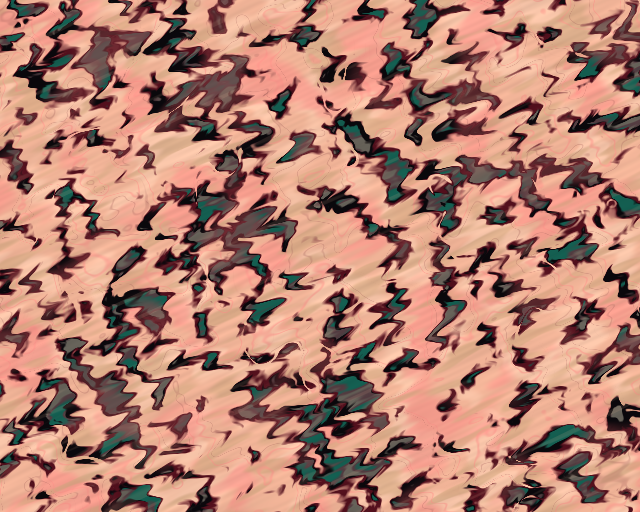
Reproduce this texture procedurally as a WebGL 1 fragment shader.

```glsl
precision highp float;
// Marbled skin-toned ground broken by dark, worm-like islands with sage and teal cores.
// A warped gradient noise is sheared along slanted strokes, then sliced into colour
// bands; pale ribbons, rosy veins and fine slanted hatching are laid over it.
uniform vec2 u_resolution;

#define ISLAND_FREQ 19.0    // islands per canvas height
#define ISLAND_LEVEL 0.10   // field value where islands begin
#define STROKE_ANGLE 0.44   // slant of the strokes, radians
#define STROKE_SHEAR 0.022  // shift along each stroke
#define WARP 0.012          // bending of the islands
#define PATCHINESS 0.45     // large scale clustering
#define RIBBON_FREQ 4.2     // spacing of the pale ribbons
#define HATCH 0.13          // strength of the fine strokes

const vec3 PEACH  = vec3(0.94, 0.70, 0.59);
const vec3 CREAM  = vec3(0.97, 0.77, 0.66);
const vec3 PINK   = vec3(0.98, 0.56, 0.53);
const vec3 TAN    = vec3(0.82, 0.65, 0.50);
const vec3 ROSE   = vec3(0.64, 0.38, 0.36);
const vec3 MAROON = vec3(0.32, 0.06, 0.11);
const vec3 BLACK  = vec3(0.04, 0.03, 0.045);
const vec3 MAUVE  = vec3(0.35, 0.25, 0.27);
const vec3 SAGE   = vec3(0.47, 0.48, 0.42);
const vec3 TEAL   = vec3(0.08, 0.40, 0.34);

float hash(vec2 c) {
  vec3 h = fract(vec3(c.xyx) * vec3(0.1031, 0.1030, 0.0973));
  h += dot(h, h.yzx + 33.33);
  return fract((h.x + h.y) * h.z);
}

vec2 gradient(vec2 c) {
  float a = 6.2832 * hash(c);
  return vec2(cos(a), sin(a));
}

// Gradient noise, scaled to about -1..1
float noise(vec2 p) {
  vec2 i = floor(p), f = fract(p);
  vec2 w = f * f * f * (f * (f * 6.0 - 15.0) + 10.0);
  vec2 e = vec2(1.0, 0.0);
  float low = mix(dot(gradient(i), f), dot(gradient(i + e), f - e), w.x);
  float high = mix(dot(gradient(i + e.yx), f - e.yx),
                   dot(gradient(i + e.xx), f - e.xx), w.x);
  return 2.0 * mix(low, high, w.y);
}

// Thin line along the zero contour of a field
float contour(float field, float width) {
  return 1.0 - smoothstep(0.0, width, abs(field));
}

void main() {
  vec2 p = gl_FragCoord.xy / u_resolution.y + 7.0;

  // Stroke frame: x runs along the slant, y across it
  vec2 along = vec2(cos(STROKE_ANGLE), sin(STROKE_ANGLE));
  vec2 s = vec2(dot(p, along), dot(p, vec2(-along.y, along.x)));
  float flake = noise(s * vec2(9.0, 48.0));
  float hair = noise(s * vec2(5.0, 95.0) + 31.0);

  // Bend the plane, then shear it stroke by stroke
  vec2 bend = vec2(noise(p * 13.0 + 50.0), noise(p * 13.0 + 90.0));
  vec2 q = p + WARP * bend + along * STROKE_SHEAR * flake;

  // Island field
  float patches = noise(p * 4.5 + 20.0);
  float field = noise(q * ISLAND_FREQ)
              + 0.36 * noise(q * ISLAND_FREQ * 2.3 + 11.0)
              + 0.12 * noise(q * ISLAND_FREQ * 5.0 + 70.0)
              + PATCHINESS * patches + 0.06 * hair;

  // Pale winding ribbons push the islands apart
  float course = noise(p * RIBBON_FREQ + 0.35 * bend + 140.0);
  float ribbon = contour(course, 0.085) * smoothstep(-0.15, 0.2, noise(p * 5.0 + 200.0));
  field -= 0.5 * ribbon + ISLAND_LEVEL;

  // Ground: blushes, tan strokes and marbled veins
  float blush = noise(q * 9.0 + 60.0);
  float marble = noise(q * 7.0 + 0.4 * bend + 160.0);
  vec3 colour = mix(PEACH, CREAM, smoothstep(-0.1, 0.5, noise(q * 12.0 + 120.0)));
  colour = mix(colour, PINK, 0.6 * smoothstep(0.1, 0.65, blush + 0.3 * flake));
  colour = mix(colour, TAN, 0.65 * smoothstep(0.1, 0.6, flake - 0.4 * blush));
  colour = mix(colour, PINK, 0.5 * contour(marble - 0.12, 0.07));
  colour = mix(colour, ROSE, 0.28 * contour(marble + 0.15, 0.035));
  colour = mix(colour, ROSE, 0.35 * contour(abs(course) - 0.09, 0.03) * ribbon * 4.0);

  // Islands: rosy rim, maroon body, black flakes, tinted core
  float haze = smoothstep(0.05, 0.6, noise(p * 8.0 + 240.0));
  float tint = noise(q * 24.0 + 300.0) + 0.5 * hair;
  vec3 core = mix(MAUVE, TEAL, smoothstep(-0.1, 0.35, tint) * (1.0 - 0.7 * haze));
  core = mix(core, SAGE, 0.75 * smoothstep(0.1, 0.5, -tint));
  colour = mix(colour, ROSE, smoothstep(-0.06, 0.13, field));
  colour = mix(colour, MAROON, smoothstep(0.08, 0.22, field));
  float inked = smoothstep(0.24, 0.40, field + 0.28 * flake);
  colour = mix(colour, BLACK, inked * (1.0 - 0.6 * haze));
  colour = mix(colour, core, 0.9 * smoothstep(0.44, 0.62, field - 0.18 * flake));
  colour = mix(colour, ROSE, 0.3 * haze * smoothstep(0.1, 0.3, field));

  // Fine slanted hatching over everything
  float scratch = smoothstep(0.3, 0.7, noise(s * vec2(3.5, 75.0) + 400.0));
  colour = mix(colour, mix(TAN, CREAM, 0.5), HATCH * scratch);
  colour *= 1.0 + 0.35 * HATCH * hair;

  gl_FragColor = vec4(clamp(colour, 0.0, 1.0), 1.0);
}
```
